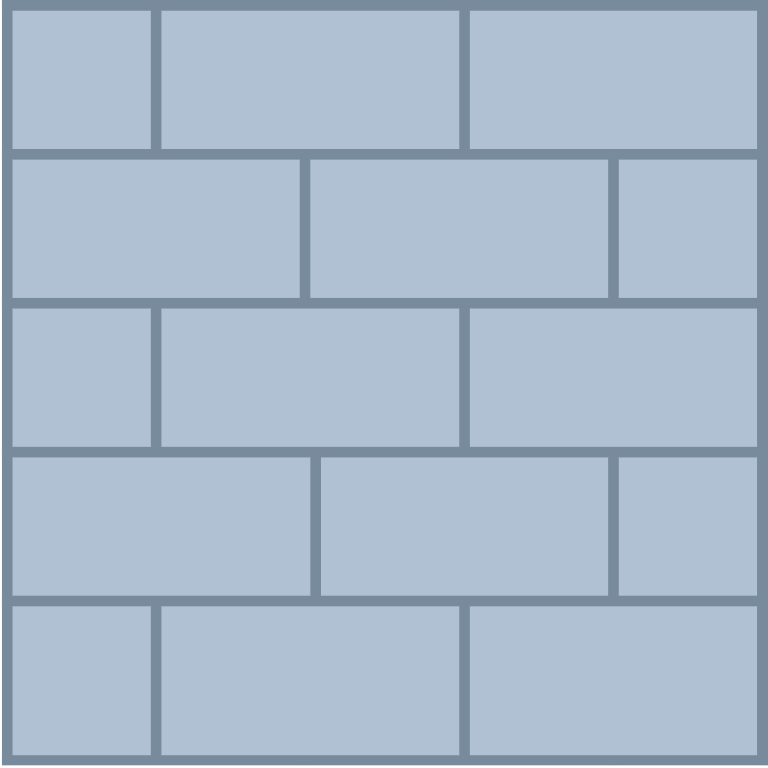
Give the GLSL for this pattern, as a Shadertoy shader.

```glsl
// Pale blue brick wall in running bond with flat slate mortar and a thin white margin.

// Signed distance to a one-unit-wide mortar bar that begins at start.
float mortarBar(float x, float start) {
    return abs(x - start - 0.5) - 0.5;
}

void mainImage(out vec4 fragColor, in vec2 fragCoord) {
    vec2 uv = fragCoord / iResolution.xy;

    // Grid units of one mortar width, measured from the upper left
    const float unitsAcross = 72.21;
    vec2 p = vec2(uv.x, 1.0 - uv.y) * unitsAcross + vec2(-0.18, -0.01);
    float pixel = unitsAcross / min(iResolution.x, iResolution.y);

    // Top and right borders run off the canvas
    float d = min(p.y - 1.0, 71.0 - p.x);

    // Horizontal joints; courses snap down to whole units
    int course = 0;
    for (int k = 0; k <= 5; k++) {
        float start = floor(14.2 * float(k) + 0.01);
        d = min(d, mortarBar(p.y, start));
        if (p.y > start + 0.5) course = k;
    }

    // Vertical joints alternate by course, with the left border closed
    for (int k = 0; k < 5; k++) {
        if (k == 0 || (k + course) % 2 == 1) {
            float start = floor(14.2 * float(k) + 0.5);
            // One joint in the fourth course sits a unit to the right
            if (course == 3 && k == 2) start += 1.0;
            d = min(d, mortarBar(p.x, start));
        }
    }

    float mortar = clamp(0.5 - d / pixel, 0.0, 1.0);
    vec3 color = mix(vec3(0.69, 0.757, 0.83), vec3(0.47, 0.547, 0.612), mortar);

    // White margin at the left and bottom
    float margin = clamp(0.5 + max(-p.x, p.y - 71.95) / pixel, 0.0, 1.0);
    fragColor = vec4(mix(color, vec3(1.0), margin), 1.0);
}
```
